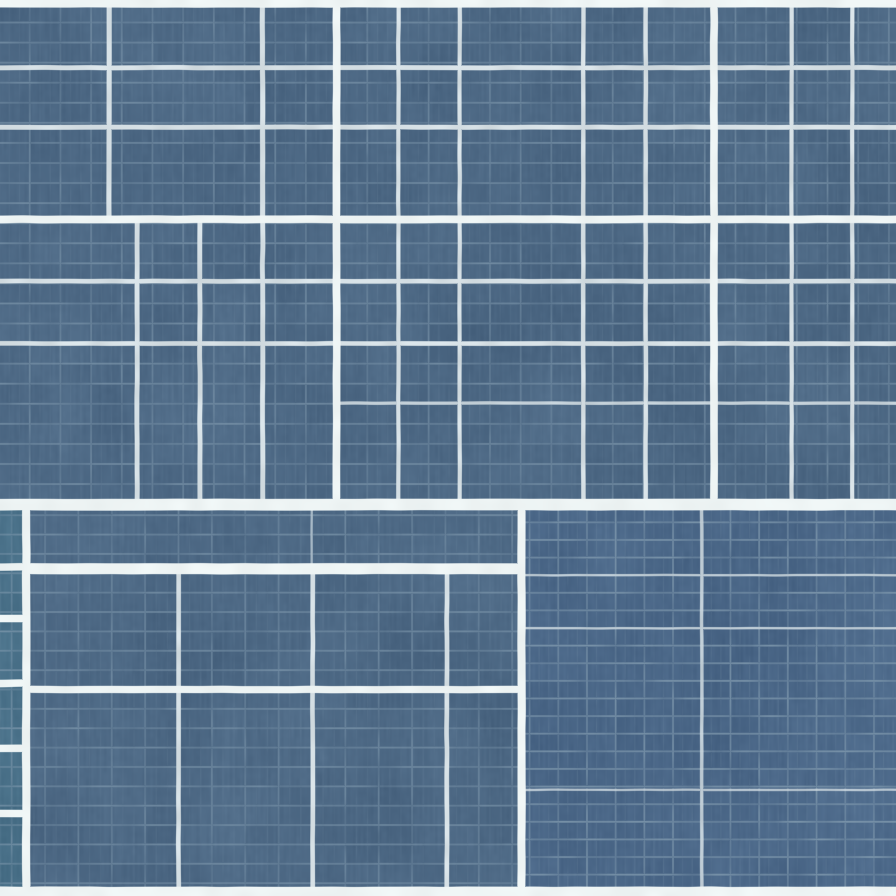
Reproduce this pattern procedurally as a WebGL 1 fragment shader.

```glsl
precision highp float;
// Blue solar panels in white frames of mixed sizes, with faint worn cell lines.

uniform vec2 u_resolution;

float hash(vec2 p) {
  p = fract(p * vec2(0.1031, 0.1137));
  p += dot(p, p.yx + 33.33);
  return fract((p.x + p.y) * p.x * 17.0);
}

float noise(vec2 p) {
  vec2 i = floor(p), f = fract(p);
  f = f * f * (3.0 - 2.0 * f);
  return mix(mix(hash(i), hash(i + vec2(1.0, 0.0)), f.x),
             mix(hash(i + vec2(0.0, 1.0)), hash(i + 1.0), f.x), f.y);
}

// Edge softness in layout units (the canvas is 768 units wide).
float softness() {
  return max(0.7, 384.0 / u_resolution.x);
}

float stroke(float d, float halfWidth) {
  float s = softness();
  return 1.0 - smoothstep(halfWidth - s, halfWidth + s, abs(d));
}

// A run of evenly pitched bars, the first one at start.
float bars(float x, float start, float pitch, float count, float halfWidth) {
  float k = clamp(floor((x - start) / pitch + 0.5), 0.0, count - 1.0);
  return stroke(x - start - k * pitch, halfWidth);
}

float span(float x, float a, float b) {
  return step(a, x) * step(x, b);
}

// Thick frames that divide the large blocks.
float frames(vec2 p) {
  float upper = step(p.y, 432.0), lower = 1.0 - upper;
  float f = max(stroke(p.y, 6.5), stroke(p.y - 768.0, 8.0));
  f = max(f, max(stroke(p.y - 188.0, 3.3), stroke(p.y - 432.5, 5.0)));
  f = max(f, upper * bars(p.x, 288.5, 323.5, 2.0, 3.3));
  f = max(f, lower * bars(p.x, 22.5, 424.5, 2.0, 3.5));
  float block = lower * span(p.x, 22.0, 447.0);
  f = max(f, block * max(stroke(p.y - 487.5, 4.7), stroke(p.y - 591.0, 3.1)));
  float ladder = max(stroke(p.y - 486.0, 3.2), bars(p.y, 530.0, 55.7, 4.0, 3.2));
  return max(f, lower * step(p.x, 22.0) * ladder);
}

// Slim dividers between the panels of a block.
float dividers(vec2 p) {
  float upper = step(p.y, 432.0), lower = 1.0 - upper;
  float top = step(p.y, 188.0), right = step(288.0, p.x);

  float rows = max(bars(p.y, 58.0, 51.0, 2.0, 2.1), bars(p.y, 241.0, 53.5, 2.0, 2.0));
  rows = max(rows, 0.85 * right * stroke(p.y - 345.5, 1.4));

  float left = mix(bars(p.x, 117.5, 53.8, 3.0, 2.1), bars(p.x, 93.5, 131.5, 2.0, 2.2), top);
  float cols = max(bars(p.x, 341.5, 52.5, 2.0, 1.8), bars(p.x, 500.0, 53.5, 2.0, 1.9));
  cols = max(cols, bars(p.x, 678.5, 52.0, 2.0, 1.8));
  float d = upper * max(rows, mix(left, cols, right));

  float block = lower * span(p.x, 22.0, 447.0);
  d = max(d, block * step(488.0, p.y) * bars(p.x, 153.0, 115.0, 3.0, 2.0));
  d = max(d, 0.55 * block * stroke(p.x - 267.0, 1.0));

  float field = lower * step(447.0, p.x);
  d = max(d, field * 0.8 * stroke(p.x - 601.5, 1.5));
  float thin = max(bars(p.y, 493.0, 45.5, 2.0, 1.0), stroke(p.y - 677.0, 1.0));
  return max(d, field * 0.75 * thin);
}

void main() {
  vec2 uv = gl_FragCoord.xy / u_resolution;
  vec2 p = vec2(uv.x, 1.0 - uv.y) * 768.0;
  float lower = step(432.0, p.y);
  float field = lower * step(447.0, p.x);

  // Cell grid, with its own pitch and origin in each block.
  vec2 pitch = mix(vec2(26.3, 17.2), vec2(28.6, 16.6), lower);
  pitch = mix(pitch, vec2(24.6, 15.1), field);
  vec2 origin = mix(vec2(288.5, 294.5), vec2(153.0, 591.0), lower);
  origin = mix(origin, vec2(601.5, 493.0), field);
  vec2 g = (p - origin) / pitch;
  vec2 cell = floor(g);
  vec2 toLine = (fract(g + 0.5) - 0.5) * pitch;

  // Blue glass: cell tone, broad stains and fine vertical streaks.
  float tone = 0.26 * hash(cell + 71.0) + 0.5 * noise(p / vec2(48.0, 70.0));
  tone += 0.28 * noise(p / vec2(2.2, 24.0)) + 0.16 * noise(p / 5.0) - 0.08;
  vec3 color = mix(vec3(0.26, 0.365, 0.475), vec3(0.335, 0.445, 0.555), tone);
  color += field * vec3(-0.004, 0.0, 0.018);
  color += lower * step(p.x, 20.0) * vec3(-0.02, 0.025, 0.01);

  // Cell lines fade in and out with wear; finer busbars lie between them.
  float wearX = 0.25 + 0.6 * noise(p / vec2(9.0, 20.0) + 13.0);
  float wearY = 0.35 + 0.6 * noise(p / vec2(22.0, 8.0) + 47.0);
  float grid = max(stroke(toLine.x, 0.75) * wearX, stroke(toLine.y, 0.8) * wearY);
  float busbar = (fract(g.x * 3.0 + 0.5) - 0.5) * pitch.x / 3.0;
  grid = max(grid, 0.22 * stroke(busbar, 0.5) * noise(p / vec2(6.0, 13.0)));
  color = mix(color, vec3(0.50, 0.60, 0.68), grid * (0.72 + 0.2 * field));

  // White metal on top, a little wavy and unevenly bright.
  vec2 q = p + 0.5 * vec2(noise(p / 19.0), noise(p / 19.0 + 90.0)) - 0.25;
  float dim = 0.07 * noise(p / 14.0 + 31.0);
  color = mix(color, vec3(0.87, 0.91, 0.93) - dim, dividers(q));
  color = mix(color, vec3(0.95, 0.975, 0.975) - 0.5 * dim, frames(q));
  gl_FragColor = vec4(color, 1.0);
}
```
